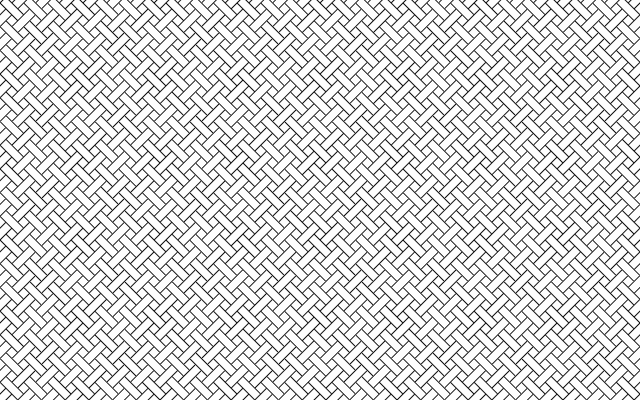
Reproduce this pattern procedurally as a Shadertoy shader.

```glsl
// Diagonal open plain weave: white straps outlined in thin dark lines.

const float REPEATS_ACROSS = 27.0;   // full weave repeats per canvas width
const float STRAP_HALF = 0.25;       // half strap width, in strand spacings
const float LINE_WIDTH = 0.00146;    // outline width, in canvas widths
const vec3 PAPER = vec3(0.995);
const vec3 INK = vec3(0.02);

// Turns canvas units into strand spacings along the two diagonals.
vec2 toWeave(vec2 p, float repeats) {
    return vec2(p.x + p.y, p.y - p.x) * repeats;
}

// Distance to the nearest visible strap edge, in strand spacings.
float weaveEdge(vec2 q, float strapHalf) {
    vec2 crossing = floor(q + 0.5);
    vec2 local = abs(q - crossing);

    // Neighbouring crossings swap which strap lies on top.
    bool swapped = mod(crossing.x + crossing.y, 2.0) > 0.5;
    local = swapped ? local.yx : local;

    float overEdge = abs(local.y - strapHalf);
    float underEdge = abs(local.x - strapHalf);
    bool covered = local.y < strapHalf;
    return covered ? overEdge : min(overEdge, underEdge);
}

// Box-filtered coverage of a line at distance d.
float lineCoverage(float d, float width, float pixel) {
    float nearSide = clamp((d + 0.5 * width) / pixel + 0.5, 0.0, 1.0);
    float farSide = clamp((d - 0.5 * width) / pixel + 0.5, 0.0, 1.0);
    return nearSide - farSide;
}

void mainImage(out vec4 fragColor, in vec2 fragCoord) {
    vec2 p = fragCoord / iResolution.x;
    float pixel = 1.0 / iResolution.x;

    // Strand spacing converts weave distance back to canvas widths.
    float spacing = inversesqrt(2.0) / REPEATS_ACROSS;
    float d = weaveEdge(toWeave(p, REPEATS_ACROSS), STRAP_HALF) * spacing;

    float ink = lineCoverage(d, LINE_WIDTH, pixel);
    fragColor = vec4(mix(PAPER, INK, ink), 1.0);
}
```
